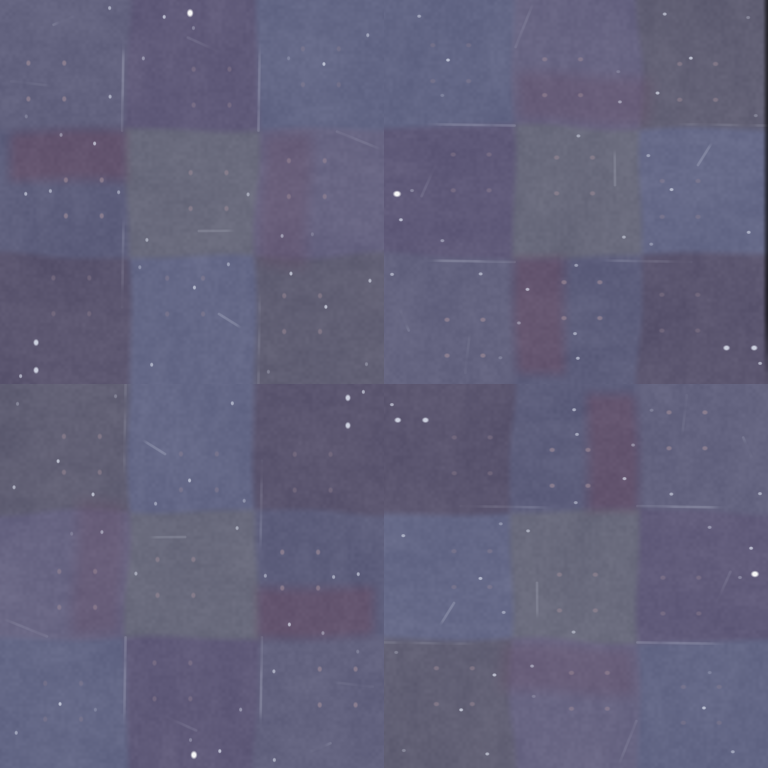
A Shadertoy shader for this texture:

```glsl
const vec3 RED_TINT = vec3(0.405, 0.315, 0.41);
const vec3 DUST = vec3(0.85, 0.87, 0.92);
const vec3 GRIT = vec3(0.64, 0.56, 0.60);

// Patch tints of one block, row by row from the bottom
const vec3 TINTS[9] = vec3[9](
    vec3(0.355, 0.335, 0.435), vec3(0.395, 0.41, 0.53), vec3(0.38, 0.375, 0.455),
    vec3(0.365, 0.37, 0.485), vec3(0.415, 0.42, 0.49), vec3(0.405, 0.395, 0.51),
    vec3(0.385, 0.385, 0.495), vec3(0.375, 0.355, 0.475), vec3(0.39, 0.405, 0.525));

float hash(vec2 p, float seed) {
    vec3 q = fract(vec3(p.xyx + seed * 7.31) * vec3(0.1031, 0.1030, 0.0973));
    q += dot(q, q.yzx + 33.33);
    return fract((q.x + q.y) * q.z);
}

float noise(vec2 p, float seed) {
    vec2 i = floor(p), f = fract(p);
    f = f * f * (3.0 - 2.0 * f);
    vec2 e = vec2(1.0, 0.0);
    return mix(mix(hash(i, seed), hash(i + e.xy, seed), f.x),
               mix(hash(i + e.yx, seed), hash(i + e.xx, seed), f.x), f.y);
}

float fbm(vec2 p, float seed) {
    float sum = 0.0, amp = 0.5;
    for (int i = 0; i < 4; i++) {
        sum += amp * noise(p, seed + float(i));
        p = p * 2.03 + 5.7;
        amp *= 0.5;
    }
    return sum;
}

// Two by two blocks, each turned a quarter further than the last
vec2 turnedBlock(vec2 uv) {
    vec2 block = min(floor(uv * 2.0), 1.0);
    vec2 p = uv * 2.0 - block - 0.5;
    float turns = block.x + 2.0 * (1.0 - block.y);
    for (float k = 0.0; k < turns; k++) p = vec2(p.y, -p.x);
    return p + 0.5;
}

vec3 patchColor(vec2 id, vec2 p) {
    id = clamp(id, 0.0, 2.0);
    vec2 along = hash(id, 1.0) > 0.5 ? p.yx : p;
    float streak = fbm(along * vec2(2.0, 9.0) + id * 9.0, 3.0) - 0.47;
    return TINTS[int(id.x + 3.0 * id.y)] + streak * vec3(0.045, 0.045, 0.04);
}

// Blend the four nearest patches across a soft seam
vec3 patchwork(vec2 p) {
    vec2 i = floor(p - 0.5);
    vec2 f = smoothstep(0.46, 0.54, fract(p - 0.5));
    vec2 e = vec2(1.0, 0.0);
    return mix(mix(patchColor(i, p), patchColor(i + e.xy, p), f.x),
               mix(patchColor(i + e.yx, p), patchColor(i + e.xx, p), f.x), f.y);
}

// Soft rectangle between two corners
float softBox(vec2 p, vec2 low, vec2 high, float blur) {
    vec2 inside = smoothstep(low - blur, low + blur, p) * (1.0 - smoothstep(high - blur, high + blur, p));
    return inside.x * inside.y;
}

float grain(vec2 d, float radius) {
    return 1.0 - smoothstep(0.35 * radius, radius + 0.7 / iResolution.y, length(d * vec2(1.0, 0.8)));
}

// Jittered dust, sizes in block units
float specks(vec2 p, float density, float chance, float radius, float seed) {
    vec2 id = floor(p * density);
    vec2 center = 0.15 + 0.7 * vec2(hash(id, seed), hash(id, seed + 1.0));
    float dot1 = grain((fract(p * density) - center) / density, radius);
    return dot1 * step(hash(id, seed + 2.0), chance) * mix(0.25, 1.0, hash(id, seed + 3.0));
}

// Four mirrored grains per patch
float grainGroup(vec2 p, float radius, float seed) {
    vec2 id = floor(p * 3.0);
    vec2 center = 0.3 + 0.4 * vec2(hash(id, seed), hash(id, seed + 1.0));
    vec2 d = abs(fract(p * 3.0) - center) - 0.14;
    return grain(d / 3.0, radius) * mix(0.1, 0.9, hash(id, seed + 2.0));
}

float scratch(vec2 p, vec2 a, vec2 ab, float width) {
    vec2 ap = p - a;
    float t = clamp(dot(ap, ab) / dot(ab, ab), 0.0, 1.0);
    return (1.0 - smoothstep(0.2 * width, width, length(ap - ab * t))) * smoothstep(1.0, 0.7, t);
}

float scratches(vec2 p) {
    float total = 0.0;
    for (int i = 0; i < 10; i++) {
        vec2 key = vec2(float(i), 3.0);
        float odd = float(i % 2);
        // Four follow the seams, the rest are short and lean freely
        bool seam = i < 4;
        vec2 start = seam ? vec2(0.318 + 0.355 * odd, i < 2 ? 0.66 : 0.2 - 0.2 * odd)
                          : vec2(hash(key, 1.0), hash(key, 2.0));
        vec2 dir = seam ? vec2(0.004, 0.25) : 0.12 * vec2(hash(key, 3.0), hash(key, 4.0) - 0.4);
        total = max(total, scratch(p, start, dir, 0.0055) * mix(0.4, 1.0, hash(key, 5.0)));
    }
    return total * smoothstep(0.0, 0.6, noise(p * 18.0, 8.0));
}

void mainImage(out vec4 fragColor, in vec2 fragCoord) {
    vec2 uv = fragCoord / iResolution.xy;
    vec2 p = turnedBlock(uv);
    vec2 wobble = vec2(noise(p * 5.0, 11.0), noise(p * 5.0, 12.0)) - 0.5;
    vec2 q = p + 0.03 * wobble;
    vec3 color = patchwork(q * 3.0);

    // Faint red bands beside two seams
    color = mix(color, RED_TINT, 0.65 * softBox(q, vec2(0.02, 0.53), vec2(0.34, 0.66), 0.025));
    color = mix(color, RED_TINT, 0.35 * softBox(q, vec2(0.68, 0.31), vec2(0.81, 0.65), 0.03));

    // Cloudy stain varies by block; mottling and fine grain
    color += (fbm(uv * 12.0, 13.0) - 0.47) * vec3(0.035, 0.035, 0.03);
    color += (noise(p * 45.0, 14.0) - 0.5) * 0.016;
    color += (noise(p * 110.0, 15.0) - 0.5) * 0.022;

    // Wear and dust
    color = mix(color, DUST, 0.22 * scratches(p));
    color = mix(color, GRIT, 0.7 * grainGroup(p, 0.007, 31.0));
    color = mix(color, DUST, 0.75 * specks(p, 9.0, 0.28, 0.005, 21.0));
    color = mix(color, vec3(0.97), grain(p - vec2(0.495, 0.966), 0.0095));
    vec2 pair = vec2(p.x - 0.094, abs(p.y - 0.072) - 0.036);
    color = mix(color, DUST, 0.9 * grain(pair, 0.008));

    // Shadow on the upper right border
    float shadow = smoothstep(0.992, 1.0, uv.x) * smoothstep(0.48, 0.6, uv.y);
    fragColor = vec4(color * (1.0 - 0.6 * shadow), 1.0);
}
```
